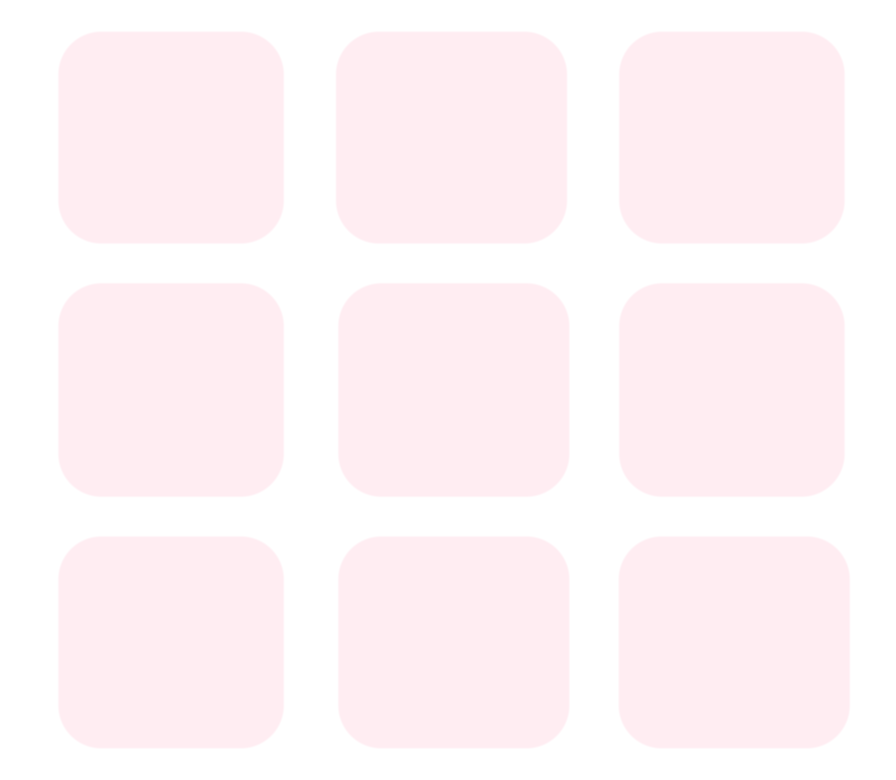
Write a Shadertoy shader that draws this pattern.

```glsl
#define PITCH vec2(0.3595, 0.3236)
#define GRID_OFFSET vec2(0.0045, 0.0)
#define HALF_SIZE vec2(0.1445, 0.1358)
#define WIDENING 0.0036
#define NUDGE 0.003
#define CORNER_RADIUS 0.055
#define EDGE_SOFTNESS 0.0018
#define TILE_COLOR vec3(1.0, 0.93, 0.95)
#define PAPER_COLOR vec3(1.0)

float roundedBox(vec2 p, vec2 halfSize, float radius) {
    vec2 q = abs(p) - halfSize + radius;
    return length(max(q, 0.0)) + min(max(q.x, q.y), 0.0) - radius;
}

void mainImage(out vec4 fragColor, in vec2 fragCoord) {
    // Centred coordinates in units of canvas height
    vec2 p = (fragCoord - 0.5 * iResolution.xy) / iResolution.y - GRID_OFFSET;

    // Three by three grid, cell indices from -1 to 1
    vec2 cell = clamp(round(p / PITCH), -1.0, 1.0);
    vec2 local = p - cell * PITCH;

    // Slight irregularities: wider middle column and lower right tile
    bool middleColumn = cell.x == 0.0;
    bool lowerRight = cell.x > 0.0 && cell.y < 0.0;
    vec2 halfSize = HALF_SIZE;
    if (middleColumn || lowerRight) halfSize.x += WIDENING;
    if (middleColumn && cell.y < 1.0 || lowerRight) local.x -= NUDGE;
    if (cell.y == 0.0) halfSize.y += 0.001;

    // Soft-edged fill
    float dist = roundedBox(local, halfSize, CORNER_RADIUS);
    float softness = max(EDGE_SOFTNESS, 0.75 / iResolution.y);
    float coverage = 1.0 - smoothstep(-softness, softness, dist);
    fragColor = vec4(mix(PAPER_COLOR, TILE_COLOR, coverage), 1.0);
}
```
